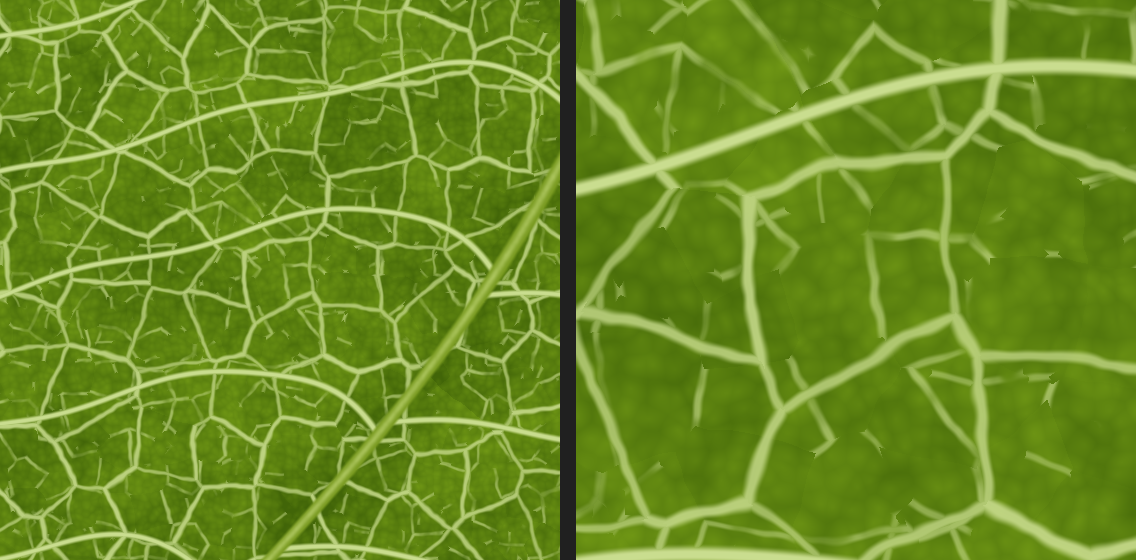
Left, the full canvas; right, a detail of the centre.
Reproduce this texture procedurally as a WebGL 2 fragment shader.

```glsl
#version 300 es
precision highp float;

uniform vec2 u_resolution;
out vec4 outColor;

const vec3 TISSUE_DARK = vec3(0.255, 0.395, 0.03);
const vec3 TISSUE_LIGHT = vec3(0.45, 0.605, 0.085);
const vec3 VEIN_PALE = vec3(0.79, 0.865, 0.56);
const vec3 RIB_EDGE = vec3(0.47, 0.60, 0.12);
const vec3 RIB_CORE = vec3(0.66, 0.76, 0.35);

vec2 hash2(vec2 p) {
    vec2 q = vec2(dot(p, vec2(127.1, 311.7)), dot(p, vec2(269.5, 183.3)));
    return fract(sin(q) * 43758.55);
}

vec2 seedPoint(vec2 cell) {
    return cell + 0.5 + 0.82 * (hash2(cell) - 0.5);
}

float layeredSines(vec2 p) {
    float sum = 0.0, amp = 0.5;
    for (int i = 0; i < 4; i++) {
        sum += amp * sin(p.x + 1.3 * sin(p.y)) * cos(p.y + 0.7 * sin(p.x));
        p = mat2(1.5, 1.1, -1.1, 1.5) * p + 2.3;
        amp *= 0.6;
    }
    return sum;
}

// Cell owning point q, with its distance in z
vec3 nearestCell(vec2 q) {
    vec3 best = vec3(0.0, 0.0, 9.0);
    for (int j = -1; j <= 1; j++)
        for (int i = -1; i <= 1; i++) {
            vec2 cell = floor(q) + vec2(i, j);
            float d = distance(q, seedPoint(cell));
            if (d < best.z) best = vec3(cell, d);
        }
    return best;
}

float strand(float d, float halfWidth, float soft) {
    return 1.0 - smoothstep(halfWidth * 0.35, halfWidth * 1.65 + soft, abs(d));
}

// Cell borders as veins; x is coverage, y a random tone per cell
vec2 network(vec2 p, float scale, float halfWidth, float keep, float soft) {
    vec2 q = p * scale;
    vec2 own = nearestCell(q).xy;
    vec2 a = seedPoint(own);
    float cover = 0.0;
    for (int j = -2; j <= 2; j++)
        for (int i = -2; i <= 2; i++) {
            if (i == 0 && j == 0) continue;
            vec2 other = own + vec2(i, j);
            vec2 b = seedPoint(other);
            float d = dot(0.5 * (a + b) - q, normalize(b - a)) / scale;
            vec2 trait = hash2(own + other + 0.37);
            float width = halfWidth * mix(0.7, 1.25, trait.y);
            float strength = step(trait.x, keep) * mix(0.7, 1.0, trait.y);
            cover = max(cover, strength * strand(d, width, soft));
        }
    return vec2(cover, hash2(own + 7.7).x);
}

float midribX(float y) {
    return 0.48 + 0.74 * y + 0.28 * y * (0.7 - y);
}

// Arching side veins on the left, flatter ones on the right
float sideVeins(vec2 p, float soft) {
    float cover = 0.0;
    for (int k = 0; k < 6; k++) {
        vec2 rnd = hash2(vec2(k, 4.0)) - 0.5;
        float rootY = -0.07 + 0.285 * float(k) + 0.03 * rnd.x;
        float d = midribX(rootY) - p.x;
        float fall = exp(-9.0 * max(d, 0.0));
        float lift = 0.2 + 0.03 * rnd.y;
        float y = rootY + lift * (1.0 - fall) - 0.27 * d;
        y += 0.009 * (1.0 - fall) * sin(d * 15.0 + rnd.x * 9.0);
        float slope = 9.0 * lift * fall - 0.27;
        float dist = (p.y - y) / sqrt(1.0 + slope * slope);
        float width = mix(0.0036, 0.0046, fall);
        cover = max(cover, step(0.0, d) * strand(dist, width, soft));

        rootY = 0.02 + 0.225 * float(k) + 0.02 * rnd.y;
        d = p.x - midribX(rootY);
        y = rootY - 0.07 * d + 0.012 * sin(d * 13.0);
        cover = max(cover, step(0.0, d) * strand(p.y - y, 0.004, soft));
    }
    return cover;
}

void main() {
    vec2 p = gl_FragCoord.xy / u_resolution.y;
    float soft = 1.0 / u_resolution.y;
    float rib = 0.76 * (p.x - midribX(p.y));
    vec2 bend = vec2(layeredSines(p * 27.0), layeredSines(p.yx * 25.0 + 4.0));
    vec2 warped = p + 0.0065 * bend;

    // Vein hierarchy
    vec2 coarse = network(warped, 8.5, 0.0029, 0.94, soft);
    vec2 fine = network(warped + 3.1, 18.0, 0.0019, 0.47, soft);
    vec2 stubs = network(warped + 8.4, 33.0, 0.0016, 0.10, soft);
    float fade = smoothstep(-0.45, 0.25, layeredSines(p * 41.0 + 2.0));
    float veins = max(0.9 * coarse.x, sideVeins(p, soft));
    veins = max(veins, fine.x * mix(0.25, 0.68, fade));
    veins = max(veins, stubs.x * 0.52 * fade);

    // Mottled tissue
    float tone = 0.5 + 0.24 * (coarse.y - 0.5) + 0.14 * (fine.y - 0.5);
    tone += 0.28 * layeredSines(p * 11.0 + 1.0);
    tone += 0.38 * (0.42 - nearestCell(warped * 34.0).z);
    tone += 0.30 * (0.42 - nearestCell(warped * 75.0).z);
    tone -= 0.28 * exp(-abs(rib) / 0.035);
    vec3 color = mix(TISSUE_DARK, TISSUE_LIGHT, clamp(tone, 0.0, 1.15));
    color = mix(color, VEIN_PALE, veins);

    // Midrib
    float ribWidth = 0.0105 + 0.0015 * layeredSines(p * 9.0);
    float ribCover = 1.0 - smoothstep(ribWidth - 0.003, ribWidth + 0.002 + soft, abs(rib));
    float ridge = exp(-pow((rib + 0.001) / 0.006, 2.0));
    ridge *= 0.88 + 0.2 * layeredSines(p * 70.0);
    color = mix(color, mix(RIB_EDGE, RIB_CORE, ridge), ribCover);

    outColor = vec4(color, 1.0);
}
```
